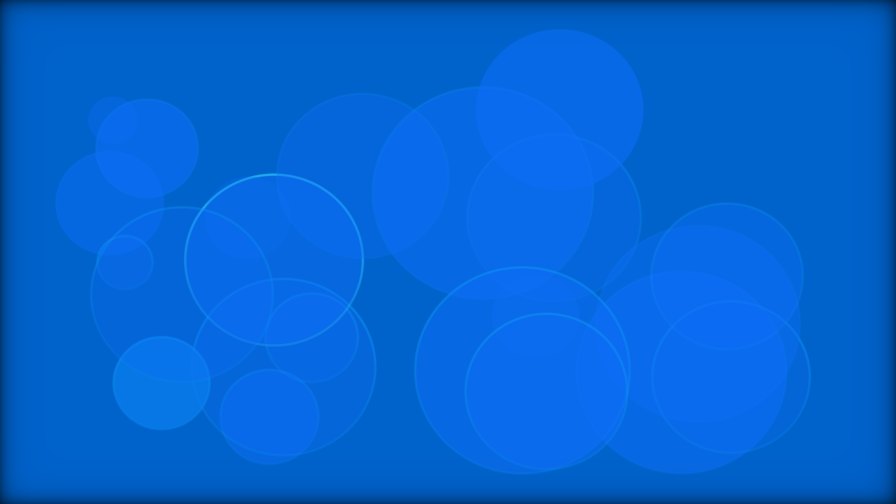
A Shadertoy shader for this background:

```glsl
float hash(float n) {
    return fract(sin(n * 127.1 + 3.7) * 43758.5453);
}

void mainImage(out vec4 fragColor, in vec2 fragCoord) {
    vec2 size = vec2(iResolution.x / iResolution.y, 1.0);
    vec2 p = fragCoord / iResolution.y;
    float pixel = 1.0 / iResolution.y;
    vec3 color = vec3(0.0, 0.383, 0.795);

    // Translucent discs, scattered in overlapping pairs
    for (int i = 0; i < 22; i++) {
        float id = float(i);
        bool brightFill = i == 20;
        bool brightRim = i == 11;

        // Evenly spread pair centers; discs grow toward the right
        vec2 home = fract(0.5 + floor(id * 0.5) * vec2(0.7549, 0.5698));
        float radius = mix(0.04, 0.26, 0.6 * fract(id * 0.618) + 0.4 * home.x);
        vec2 jitter = vec2(hash(id), hash(id + 40.0)) - 0.5;
        vec2 center = mix(vec2(0.15), size - vec2(0.0, 0.15), home) + 0.28 * jitter;
        vec2 margin = vec2(radius * 1.05 + 0.05);
        center = clamp(center, margin, size - margin);

        vec2 offset = (p - center) / vec2(1.04, 1.0);
        float dist = length(offset) - radius;

        // Fill
        vec3 fillColor = brightFill ? vec3(0.03, 0.48, 0.92) : vec3(0.05, 0.43, 0.97);
        float opacity = brightFill ? 0.85 : mix(0.25, 0.6, hash(id + 80.0));
        float inside = 1.0 - smoothstep(-pixel, pixel, dist);
        color = mix(color, fillColor, opacity * inside);

        // Thin rim, strongest at the top
        vec3 rimColor = brightRim ? vec3(0.14, 0.7, 0.95) : vec3(0.05, 0.57, 0.95);
        float strength = brightRim ? 0.9 : max(0.0, 0.75 * hash(id + 120.0) - 0.12);
        float topLight = mix(0.35, 1.0, smoothstep(-1.0, 1.0, offset.y / radius));
        float rim = 1.0 - smoothstep(0.0005, 0.004, abs(dist));
        color = mix(color, rimColor, strength * topLight * rim);
    }

    // Dark frame along the borders
    vec2 edge = min(p, size - p);
    vec2 shade = 1.0 - 0.45 * exp(-edge / 0.016);
    fragColor = vec4(color * shade.x * shade.y, 1.0);
}
```
